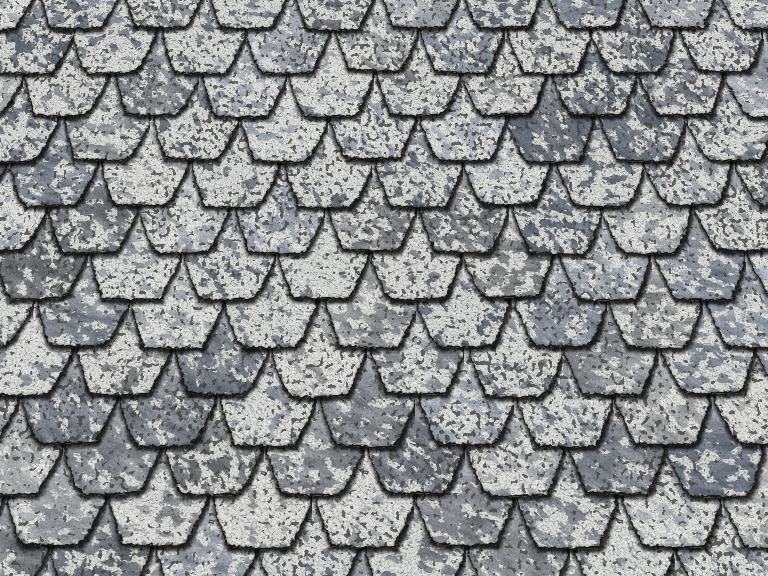
This texture is drawn by a WebGL 2 fragment shader. Its source:

```glsl
#version 300 es
precision highp float;
uniform vec2 u_resolution;
out vec4 fragColor;

#define PITCH 0.182          // slate spacing at the lower edge
#define ROW_HEIGHT 0.0905    // course spacing at the lower edge
#define TAPER 0.19           // shrinkage towards the top
#define AXIS 0.764           // where the columns converge
#define FIRST_ROW 0.55
#define HALF_FOOT 0.305      // half width of the lower edge
#define HALF_BODY 0.478
#define EDGE 0.021           // thickness of the chipped border
#define SHADOW 0.055
#define LICHEN 0.01          // overall lichen cover
#define SPECKS 0.2           // threshold of the dark specks

const vec3 slateDark = vec3(0.37, 0.39, 0.42);
const vec3 slateLight = vec3(0.71, 0.72, 0.74);
const vec3 slateBare = vec3(0.74, 0.75, 0.76);
const vec3 lichenPale = vec3(0.86, 0.865, 0.85);
const vec3 speckDark = vec3(0.26, 0.26, 0.25);
const vec3 edgeDark = vec3(0.09, 0.09, 0.085);

vec2 hash2(vec2 p) {
  vec3 a = fract(p.xyx * vec3(0.1031, 0.1030, 0.0973));
  a += dot(a, a.yzx + 33.33);
  return fract((a.xx + a.yz) * a.zy);
}

float slope(vec2 cell, vec2 offset) {
  float a = 6.2832 * hash2(cell).x;
  return dot(vec2(cos(a), sin(a)), offset);
}

float noise(vec2 p) {
  vec2 i = floor(p), f = fract(p), s = f * f * f * (f * (f * 6.0 - 15.0) + 10.0), e = vec2(1.0, 0.0);
  float low = mix(slope(i, f), slope(i + e, f - e), s.x);
  float high = mix(slope(i + e.yx, f - e.yx), slope(i + 1.0, f - 1.0), s.x);
  return mix(low, high, s.y);
}

float fbm(vec2 p) {
  float sum = 0.0, amp = 0.6;
  for (int k = 0; k < 4; k++) {
    sum += amp * noise(p);
    p = mat2(1.6, 1.2, -1.2, 1.6) * p + 7.3;
    amp *= 0.55;
  }
  return sum;
}

mat2 turn(float a) { return mat2(cos(a), sin(a), -sin(a), cos(a)); }

float inside(float d, float aa) { return 1.0 - smoothstep(-aa, aa, d); }

// Tapered slate with cut lower corners, foot at y = 0
float slateDistance(vec2 q, vec2 vary) {
  float x = abs(q.x);
  float foot = 0.12 * x * x - q.y;
  float side = (x - HALF_FOOT - 0.405 * q.y) * 0.927;
  float cut = (x - q.y) * 0.707 - mix(0.17, 0.215, q.x < 0.0 ? vary.x : vary.y);
  return max(max(foot, cut), max(side, x - HALF_BODY));
}

// Weathered stone: cleavage, bare upper part, lichen patches, specks
vec3 slateFace(vec2 q, vec2 id, float height) {
  vec2 tone = hash2(id + 41.0), age = hash2(id + 83.0);
  vec2 s = q + 30.0 * hash2(id + 17.0);
  vec2 grain = turn(0.5 + 0.8 * (age.x - 0.5)) * s;
  float cleavage = fbm(grain * vec2(3.0, 11.0)), cloud = fbm(s * 2.5);
  vec3 col = mix(slateDark, slateLight, clamp(0.12 + 0.78 * tone.x + 0.7 * cleavage + 0.5 * cloud, 0.0, 1.0));
  col += 0.025 * (tone.y - 0.5) * vec3(1.0, 0.2, -1.4);
  float bare = smoothstep(0.5, 0.9, q.y);
  col = mix(col, slateBare, 0.55 * bare);
  float cover = LICHEN + 0.34 * (age.y - 0.4) + 0.3 * cloud - 0.12 * bare;
  float lichen = fbm(grain * vec2(6.0, 9.0) + 5.0) + cover;
  col = mix(col, lichenPale, 0.88 * smoothstep(-0.03, 0.09, lichen));
  float ridge = abs(noise(grain * vec2(10.0, 19.0)) - 0.12);
  col *= 1.0 - 0.28 * (1.0 - smoothstep(0.0, 0.06, ridge)) * smoothstep(-0.1, 0.15, lichen);
  float crowd = 0.16 * age.x + 0.07 * height + 0.3 * noise(s * 2.0 + 9.0) - 0.14;
  float specks = noise(s * 19.0) + 0.3 * noise(s * 43.0) + crowd;
  col = mix(col, speckDark, 0.8 * smoothstep(SPECKS, SPECKS + 0.13, specks));
  return col * (1.0 + 0.22 * noise(s * 48.0));
}

void main() {
  vec2 p = gl_FragCoord.xy / u_resolution.y;
  float shrink = 1.0 - TAPER * p.y;
  float u = (p.x - AXIS) / (PITCH * shrink);
  float v = -log(shrink) / (TAPER * ROW_HEIGHT) - FIRST_ROW;
  float aa = 0.75 / (u_resolution.y * PITCH * shrink);
  vec3 col = edgeDark;
  // Courses from the lowest layer to the topmost
  for (int k = -2; k <= 1; k++) {
    float row = floor(v) + float(k);
    float across = u - 0.25 - 0.5 * mod(row, 2.0);
    float column = floor(across + 0.5);
    vec2 id = vec2(column, row) + 60.0;
    vec2 vary = hash2(id), wobble = hash2(id + 29.0) - 0.5;
    vec2 q = vec2(across - column, (v - row) * ROW_HEIGHT / PITCH);
    q = turn(0.07 * (vary.x - 0.5)) * (q + wobble * vec2(0.035, 0.04));
    float rough = 0.018 * noise(q * 11.0 + id * 3.0) + 0.014 * noise(q * 34.0 + id);
    float d = slateDistance(q, vary) + rough;
    float shade = slateDistance(q + vec2(-0.012, 0.018), vary) + rough;
    col *= mix(0.22, 1.0, smoothstep(-0.01, SHADOW, shade));
    if (d > aa) continue;
    // Chipped border, thickest at the foot
    float rim = EDGE * (1.0 - 0.5 * smoothstep(0.0, 0.3, q.y)) * (1.0 + 0.9 * noise(q * 24.0 + id));
    vec3 chipped = edgeDark + 0.22 * smoothstep(0.1, 0.4, noise(q * vec2(25.0, 60.0) + id));
    vec3 face = slateFace(q, id, p.y) * (1.0 - 0.14 * smoothstep(-0.03, 0.0, d + rim));
    // Occasional small metal clip
    vec2 clip = abs(turn(0.2) * (q - vec2(0.05 * wobble.x, 0.74))) - vec2(0.026, 0.016);
    float clipDist = max(clip.x, clip.y), hasClip = step(0.8, vary.y) * step(p.y, 0.65);
    face = mix(face, vec3(0.2), hasClip * inside(clipDist, aa));
    face = mix(face, vec3(0.7), hasClip * inside(clipDist + 0.01, aa));
    col = mix(col, mix(chipped, face, inside(d + rim, aa)), inside(d, aa));
  }
  fragColor = vec4(clamp(col, 0.0, 1.0), 1.0);
}
```
